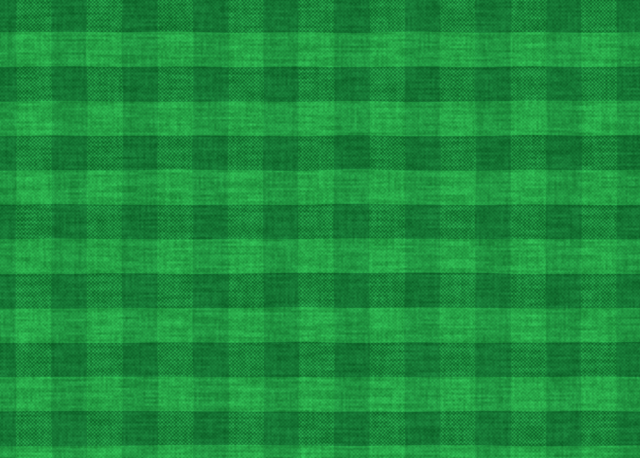
A Shadertoy shader for this texture:

```glsl
#define COLUMNS 9.06
#define ROWS 6.65
#define COLUMN_SHIFT 0.73
#define ROW_SHIFT 0.18
#define THREADS 360.0
#define WEFT_SHARE 0.67
#define WEAVE_DEPTH 0.30
#define SLUB 0.17
#define GRAIN 0.13
#define LIGHT_GREEN vec3(0.150, 0.645, 0.280)
#define DARK_GREEN vec3(0.080, 0.455, 0.200)

const float PI = 3.14159265;

float hash(vec2 p) {
    vec3 q = fract(vec3(p.xyx) * 0.1031);
    q += dot(q, q.yzx + 33.33);
    return fract((q.x + q.y) * q.z);
}

float valueNoise(vec2 p) {
    vec2 cell = floor(p), f = fract(p);
    f = f * f * (3.0 - 2.0 * f);
    return mix(mix(hash(cell), hash(cell + vec2(1, 0)), f.x),
               mix(hash(cell + vec2(0, 1)), hash(cell + vec2(1, 1)), f.x), f.y);
}

// Coverage of a half-period dark band, with softened edges
float darkBand(float t, float soft) {
    float edgeDistance = 0.25 - abs(fract(t) - 0.25 - floor(fract(t) + 0.25));
    return smoothstep(-soft, soft, edgeDistance);
}

void mainImage(out vec4 fragColor, in vec2 fragCoord) {
    vec2 uv = fragCoord / iResolution.xy;
    vec2 thread = fragCoord / iResolution.x * THREADS;
    float pixel = THREADS / iResolution.x;
    float detail = 1.0 - smoothstep(1.0, 2.0, pixel);

    // Bands drift slightly with the cloth
    vec2 drift = vec2(valueNoise(thread.yx * 0.03 + 7.0),
                      valueNoise(thread * 0.03 + 40.0)) - 0.5;
    vec2 bands = uv * vec2(COLUMNS, ROWS) - vec2(COLUMN_SHIFT, ROW_SHIFT) + 0.025 * drift;
    vec2 soft = max(vec2(0.012), 0.7 * vec2(COLUMNS, ROWS) / iResolution.xy);
    float darkWarp = darkBand(bands.x, soft.x);
    float darkWeft = darkBand(bands.y, soft.y);

    // Plain weave: warp and weft alternate on top
    vec2 wobble = 0.5 * vec2(valueNoise(thread * 0.15), valueNoise(thread * 0.15 + 90.0));
    vec2 phase = PI * (thread + wobble);
    float over = sin(phase.x) * sin(phase.y) * detail;
    float warpShare = 1.0 - WEFT_SHARE + WEAVE_DEPTH * over;
    vec3 color = mix(mix(LIGHT_GREEN, DARK_GREEN, darkWeft),
                     mix(LIGHT_GREEN, DARK_GREEN, darkWarp), warpShare);

    // Uneven yarn along both directions, and fine fibre grain
    float weftSlub = valueNoise(thread * vec2(0.07, 0.8)) - 0.5;
    float warpSlub = valueNoise(thread * vec2(0.8, 0.09) + 150.0) - 0.5;
    float grain = valueNoise(thread * 0.9 + 310.0) - 0.5;
    float cloud = valueNoise(thread * 0.035 + 500.0) - 0.5;
    float shade = SLUB * (weftSlub + 0.6 * warpSlub) * mix(0.4, 1.0, detail)
                + GRAIN * grain * detail + 0.05 * over + 0.03 * cloud;

    // Thin shadow along the upper edge of each dark row
    float rowEdge = fract(bands.y) - 0.485;
    shade -= 0.06 * exp(-rowEdge * rowEdge * 4000.0);

    color = color * (1.0 + shade) + 0.12 * shade * vec3(1.0, 0.3, 0.8);
    fragColor = vec4(clamp(color, 0.0, 1.0), 1.0);
}
```
